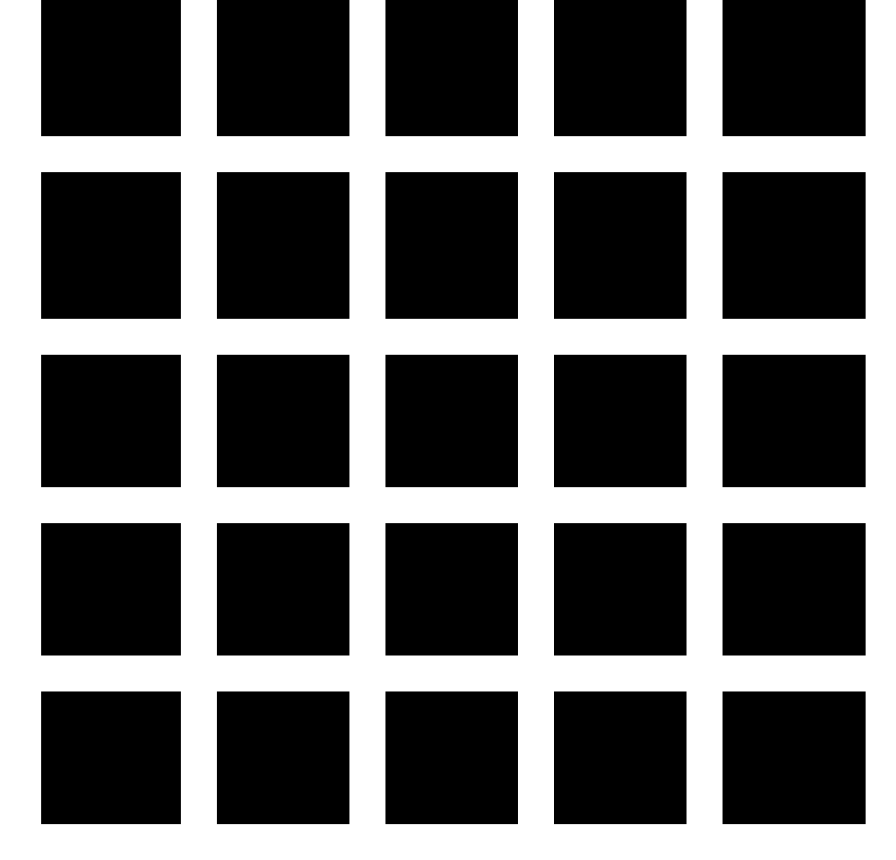
Write a WebGL 2 fragment shader that draws this pattern.

```glsl
#version 300 es
precision highp float;
// Five by five black blocks separated by white streets, cut off at the top edge.

uniform vec2 u_resolution;
out vec4 fragColor;

const vec3 BLOCK_COLOR = vec3(0.0);
const vec3 STREET_COLOR = vec3(1.0);

// Lengths are fractions of the canvas width.
const vec2 CANVAS = vec2(1.0, 492.0 / 512.0);
const float PITCH = 0.1881;
const float STREET_HALF_WIDTH = 0.0201;
const vec2 FIRST_STREET = vec2(0.2220, 0.2084);
const float LAST_STREET_INDEX = 3.0;
const vec2 GRID_MIN = vec2(0.0459, 0.0401);
const vec2 GRID_MAX = vec2(0.9661, 2.0);   // open at the top
const float TALL_ROW_MIDDLE = 0.677;
const float TALL_ROW_EXTRA = 0.0160;

// Removes a stretch of the given length, so a longer cell becomes regular.
float squeeze(float x, float start, float extra) {
  return x - clamp(x - start, 0.0, extra);
}

// Distance to the nearest street edge, positive inside a block.
vec2 streetDistance(vec2 p, vec2 first, float pitch, float halfWidth, float lastIndex) {
  vec2 index = clamp(floor((p - first) / pitch + 0.5), 0.0, lastIndex);
  return abs(p - first - index * pitch) - halfWidth;
}

// Distance to the outer border along each axis, positive inside.
vec2 borderDistance(vec2 p, vec2 low, vec2 high) {
  return min(p - low, high - p);
}

// Turns a signed distance into smooth coverage per axis.
vec2 coverage(vec2 d, vec2 pixel) {
  return clamp(d / pixel + 0.5, 0.0, 1.0);
}

void main() {
  vec2 p = gl_FragCoord.xy / u_resolution * CANVAS;
  vec2 pixel = CANVAS / u_resolution;

  // The fourth row from the bottom is taller than the others.
  vec2 regular = vec2(p.x, squeeze(p.y, TALL_ROW_MIDDLE, TALL_ROW_EXTRA));

  vec2 street = streetDistance(regular, FIRST_STREET, PITCH, STREET_HALF_WIDTH, LAST_STREET_INDEX);
  vec2 border = borderDistance(p, GRID_MIN, GRID_MAX);
  vec2 inside = coverage(min(street, border), pixel);

  fragColor = vec4(mix(STREET_COLOR, BLOCK_COLOR, inside.x * inside.y), 1.0);
}
```
